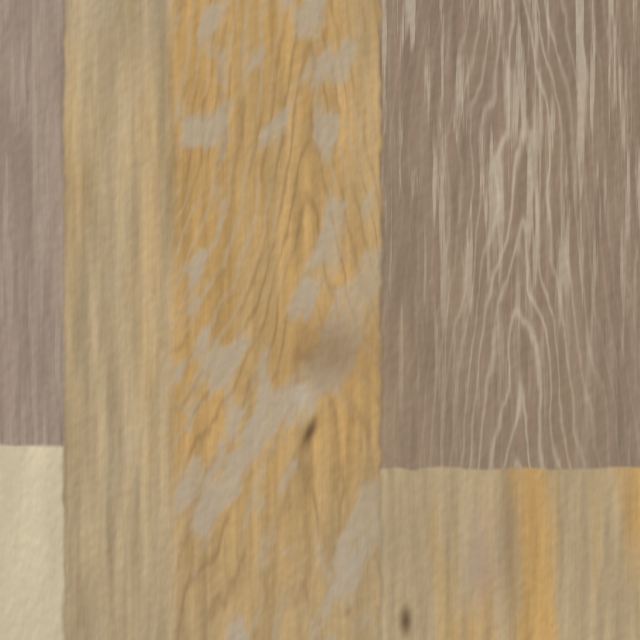
This texture is drawn by a Shadertoy shader. Its source:

```glsl
const float PLANK_WIDTH = 0.495;
const float PLANK_OFFSET = 0.1;
const float LEFT_JOINT = 0.303;
const float RIGHT_JOINT = 0.268;
const float EDGE_SOFTNESS = 0.004;
const float RELIEF = 0.07;
const vec2 KNOT = vec2(0.50, 0.45);
const float CATHEDRAL_X = 0.815;
const vec3 GOLD = vec3(0.73, 0.59, 0.38);
const vec3 BEIGE = vec3(0.69, 0.61, 0.48);
const vec3 BROWN = vec3(0.52, 0.41, 0.29);
const vec3 SILVER = vec3(0.69, 0.64, 0.57);
const vec3 UMBER = vec3(0.55, 0.47, 0.39);
const vec3 TAUPE = vec3(0.61, 0.54, 0.48);
const vec3 LIMED = vec3(0.76, 0.71, 0.63);
const vec3 CREAM = vec3(0.79, 0.74, 0.62);

float hash(vec2 p) {
    return fract(sin(dot(p, vec2(127.1, 311.7))) * 43758.55);
}

float noise(vec2 p) {
    vec2 i = floor(p), f = fract(p);
    f = f * f * (3.0 - 2.0 * f);
    return mix(mix(hash(i), hash(i + vec2(1, 0)), f.x),
               mix(hash(i + vec2(0, 1)), hash(i + vec2(1, 1)), f.x), f.y);
}

float fbm(vec2 p) {
    float sum = 0.0, amp = 0.5;
    for (int i = 0; i < 4; i++) {
        sum += amp * noise(p);
        p = p * 2.03 + 17.3;
        amp *= 0.5;
    }
    return sum / 0.9375;
}

// Soft elliptical spot
float spot(vec2 p, vec2 center, vec2 size) {
    vec2 d = (p - center) / size;
    return exp(-dot(d, d));
}

// Nested arches whose legs run down the board
float arches(vec2 p, float axis, float slope, float count) {
    float dx = p.x - axis + 0.024 * (fbm(p * vec2(14.0, 6.0)) - 0.5);
    float height = p.y + slope * sqrt(dx * dx + 0.00006);
    height += 0.3 * (fbm(p * vec2(20.0, 5.0) + 4.0) - 0.5);
    return 0.5 + 0.5 * cos(6.2832 * count * height);
}

vec3 goldPlank(vec2 p) {
    float broad = fbm(p * vec2(18.0, 2.5));
    float streak = fbm(p * vec2(75.0, 6.0));
    float heart = smoothstep(0.255, 0.285, p.x + 0.01 * (broad - 0.5));
    heart *= 1.0 - smoothstep(0.5, 0.62, p.x) * 0.45;
    vec3 col = mix(BEIGE, GOLD, clamp(heart + 1.1 * (broad - 0.5), 0.0, 1.0));
    col = mix(col, BEIGE * 0.96, 0.5 * smoothstep(0.4, 0.0, p.y));
    col *= 0.86 + 0.28 * streak;

    // Growth lines fan out below the knot
    float slope = mix(3.0, 7.0, smoothstep(0.25, 0.75, p.y));
    float line = pow(arches(p, KNOT.x - 0.02, slope, 7.0), 4.0);
    float broken = smoothstep(0.35, 0.65, fbm(p * vec2(15.0, 9.0) + 8.0));
    col = mix(col, BROWN, 0.36 * line * broken * heart);
    float paleLine = pow(arches(p + vec2(0.006, 0.0), KNOT.x - 0.02, slope, 7.0), 5.0);
    col = mix(col, SILVER, 0.45 * paleLine * (1.0 - broken) * heart);

    // Silvery flecks
    vec2 q = p + 0.03 * (fbm(p * 14.0) - 0.5);
    float fleck = smoothstep(0.57, 0.72, fbm(vec2(q.x - 0.3 * q.y, q.y) * vec2(22.0, 9.0) + 3.0));
    col = mix(col, SILVER, 0.75 * fleck * (0.25 + 0.75 * heart));

    // Knot and its small crack
    col = mix(col, BROWN, 0.5 * spot(p, KNOT + vec2(0.015, 0.0), vec2(0.065, 0.05)) * (0.5 + streak));
    col = mix(col, SILVER * 1.08, 0.7 * spot(p, vec2(0.472, 0.375), vec2(0.014, 0.03)));
    float crack = spot(p + vec2(0.4 * (0.325 - p.y), 0.0), vec2(0.484, 0.325), vec2(0.008, 0.022));
    return mix(col, BROWN * 0.7, 0.85 * crack);
}

vec3 greyPlank(vec2 p, float figured) {
    float streak = fbm(p * vec2(90.0, 9.0));
    float cloud = fbm(p * vec2(7.0, 4.0));
    vec3 col = mix(TAUPE, UMBER, figured * (0.5 + 0.6 * cloud));
    col *= 0.84 + 0.2 * streak + 0.12 * cloud;
    float lime = smoothstep(0.5, 0.75, fbm(p * vec2(110.0, 7.0) + 9.0));
    col = mix(col, LIMED, lime * mix(0.25, 0.5 * smoothstep(0.2, 0.8, p.y) + 0.15, figured));

    // Limed arches around the heart of the board
    float line = pow(arches(p, CATHEDRAL_X, 8.5, 6.5), 5.0);
    float reach = exp(-pow(abs(p.x - CATHEDRAL_X) / 0.09, 2.0));
    return mix(col, LIMED, figured * line * (0.12 + 0.6 * reach) * (0.4 + 0.8 * streak));
}

vec3 mixedPlank(vec2 p) {
    float broad = fbm(p * vec2(20.0, 2.5) + 31.0);
    vec3 col = mix(BEIGE, GOLD, smoothstep(0.35, 0.65, broad));
    col *= 0.88 + 0.24 * fbm(p * vec2(80.0, 6.0));
    col = mix(col, BROWN, 0.4 * spot(p, vec2(0.795, 0.16), vec2(0.014, 0.14)));
    col = mix(col, TAUPE * 1.05, 0.75 * spot(p, vec2(0.752, 0.12), vec2(0.025, 0.08)));
    return mix(col, BROWN * 0.7, 0.8 * spot(p, vec2(0.634, 0.03), vec2(0.009, 0.022)));
}

void mainImage(out vec4 fragColor, in vec2 fragCoord) {
    vec2 p = fragCoord / iResolution.xy;
    vec2 e = p + 0.006 * (vec2(noise(p * 45.0), noise(p * 45.0 + 50.0)) - 0.5);

    // Three board columns with staggered end joints
    vec3 cream = CREAM * (0.92 + 0.16 * fbm(p * vec2(35.0, 6.0)));
    vec3 left = mix(cream, greyPlank(p, 0.0), smoothstep(-EDGE_SOFTNESS, EDGE_SOFTNESS, e.y - LEFT_JOINT));
    vec3 right = mix(mixedPlank(p), greyPlank(p, 1.0), smoothstep(-EDGE_SOFTNESS, EDGE_SOFTNESS, e.y - RIGHT_JOINT));
    float x = e.x - PLANK_OFFSET;
    vec3 col = mix(left, goldPlank(p), smoothstep(-EDGE_SOFTNESS, EDGE_SOFTNESS, x));
    col = mix(col, right, smoothstep(-EDGE_SOFTNESS, EDGE_SOFTNESS, x - PLANK_WIDTH));
    float seam = min(abs(x), abs(x - PLANK_WIDTH));
    col *= 1.0 - 0.07 * smoothstep(2.0 * EDGE_SOFTNESS, 0.0, seam);

    // Slanted embossed pores
    vec2 pore = vec2(p.x * 120.0 - p.y * 45.0, p.y * 65.0 + p.x * 30.0);
    col *= 1.0 + RELIEF * (fbm(pore) - fbm(pore + vec2(0.6, -0.4)));
    fragColor = vec4(col, 1.0);
}
```
